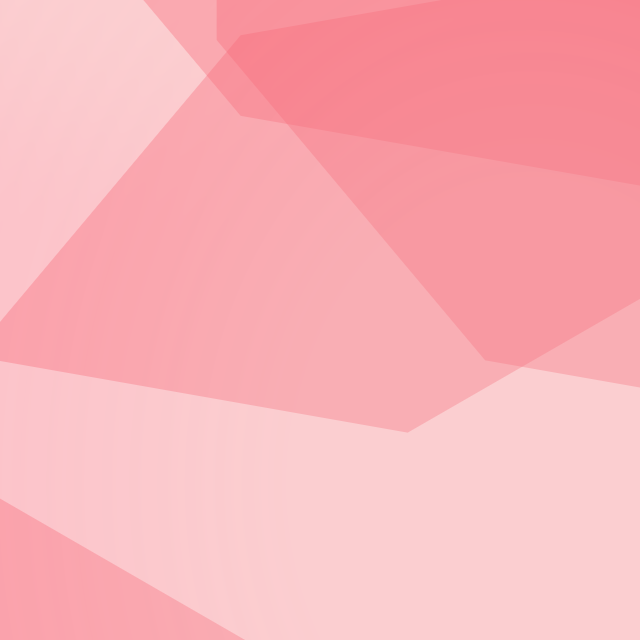
A WebGL 1 fragment shader for this background:

```glsl
precision highp float;

// Overlapping translucent rose facets over a pale pink backdrop.
// Each facet is an intersection of half planes, blended with equal opacity;
// broad soft glows shift the backdrop and facet tints, with faint rings.

uniform vec2 u_resolution;

const vec3 PALE_PINK   = vec3(0.985, 0.808, 0.816);
const vec3 WARM_PINK   = vec3(0.988, 0.768, 0.792);
const vec3 SOFT_ROSE   = vec3(0.961, 0.459, 0.510);
const vec3 DEEP_ROSE   = vec3(0.973, 0.400, 0.463);
const float FACET_OPACITY = 0.36;

const vec2 GLOW_CENTER  = vec2(0.83, 0.245);
const vec2 GLOW_SCALE   = vec2(1.0, 0.8);
const vec2 GLOW_RADII   = vec2(0.30, 0.90);
const vec2 LIGHT_CENTER = vec2(0.25, 1.35);
const vec2 LIGHT_RADII  = vec2(0.35, 0.75);
const float RING_SPACING  = 0.045;
const float RING_STRENGTH = 0.0015;

// Corners of the facets, named by where they sit
const vec2 BAND_APEX  = vec2(0.376, 0.945);
const vec2 BAND_TOP   = vec2(0.690, 1.000);
const vec2 BAND_LEFT  = vec2(0.000, 0.497);
const vec2 BAND_LOW   = vec2(0.000, 0.436);
const vec2 BAND_TIP   = vec2(0.637, 0.324);
const vec2 BAND_RIGHT = vec2(1.000, 0.533);

const vec2 WEDGE_TOP   = vec2(0.3385, 1.000);
const vec2 WEDGE_BEND  = vec2(0.3385, 0.9375);
const vec2 WEDGE_TIP   = vec2(0.758, 0.437);
const vec2 WEDGE_RIGHT = vec2(1.000, 0.3945);

const vec2 ROOF_TOP   = vec2(0.224, 1.000);
const vec2 ROOF_TIP   = vec2(0.376, 0.819);
const vec2 ROOF_RIGHT = vec2(1.000, 0.710);

const vec2 CORNER_RIGHT = vec2(0.383, 0.000);
const vec2 CORNER_LEFT  = vec2(0.000, 0.221);

// Signed distance to the line from a to b, positive on its left side
float sideDistance(vec2 p, vec2 a, vec2 b) {
  vec2 along = normalize(b - a);
  vec2 offset = p - a;
  return along.x * offset.y - along.y * offset.x;
}

// Lays a translucent facet over a colour with a one pixel soft edge
vec3 layFacet(vec3 color, vec3 tint, float inside, float pixel) {
  float coverage = clamp(inside / pixel + 0.5, 0.0, 1.0);
  return mix(color, tint, coverage * FACET_OPACITY);
}

void main() {
  vec2 p = gl_FragCoord.xy / u_resolution;
  float pixel = 1.0 / min(u_resolution.x, u_resolution.y);

  // Backdrop and facet tints
  float radius = length((p - GLOW_CENTER) * GLOW_SCALE);
  float warmth = smoothstep(GLOW_RADII.x, GLOW_RADII.y, radius);
  float light = 1.0 - smoothstep(LIGHT_RADII.x, LIGHT_RADII.y, distance(p, LIGHT_CENTER));
  vec3 color = mix(PALE_PINK, WARM_PINK, warmth * (1.0 - light));
  vec3 tint = mix(SOFT_ROSE, DEEP_ROSE, warmth);

  // Broad central band
  float band = min(sideDistance(p, BAND_APEX, BAND_LEFT),
                   sideDistance(p, BAND_LOW, BAND_TIP));
  band = min(band, sideDistance(p, BAND_TIP, BAND_RIGHT));
  band = min(band, sideDistance(p, BAND_TOP, BAND_APEX));

  // Right wedge, upper roof and lower left corner
  float wedge = min(sideDistance(p, WEDGE_TOP, WEDGE_BEND),
                    sideDistance(p, WEDGE_BEND, WEDGE_TIP));
  wedge = min(wedge, sideDistance(p, WEDGE_TIP, WEDGE_RIGHT));
  float roof = min(sideDistance(p, ROOF_TOP, ROOF_TIP),
                   sideDistance(p, ROOF_TIP, ROOF_RIGHT));
  float corner = sideDistance(p, CORNER_RIGHT, CORNER_LEFT);

  color = layFacet(color, tint, band, pixel);
  color = layFacet(color, tint, wedge, pixel);
  color = layFacet(color, tint, roof, pixel);
  color = layFacet(color, tint, corner, pixel);

  // Faint concentric rings outside the flat heart of the glow
  float ringFade = smoothstep(GLOW_RADII.x, GLOW_RADII.x + 0.15, radius);
  color += RING_STRENGTH * ringFade * sin(6.28318 * radius / RING_SPACING);

  gl_FragColor = vec4(color, 1.0);
}
```
